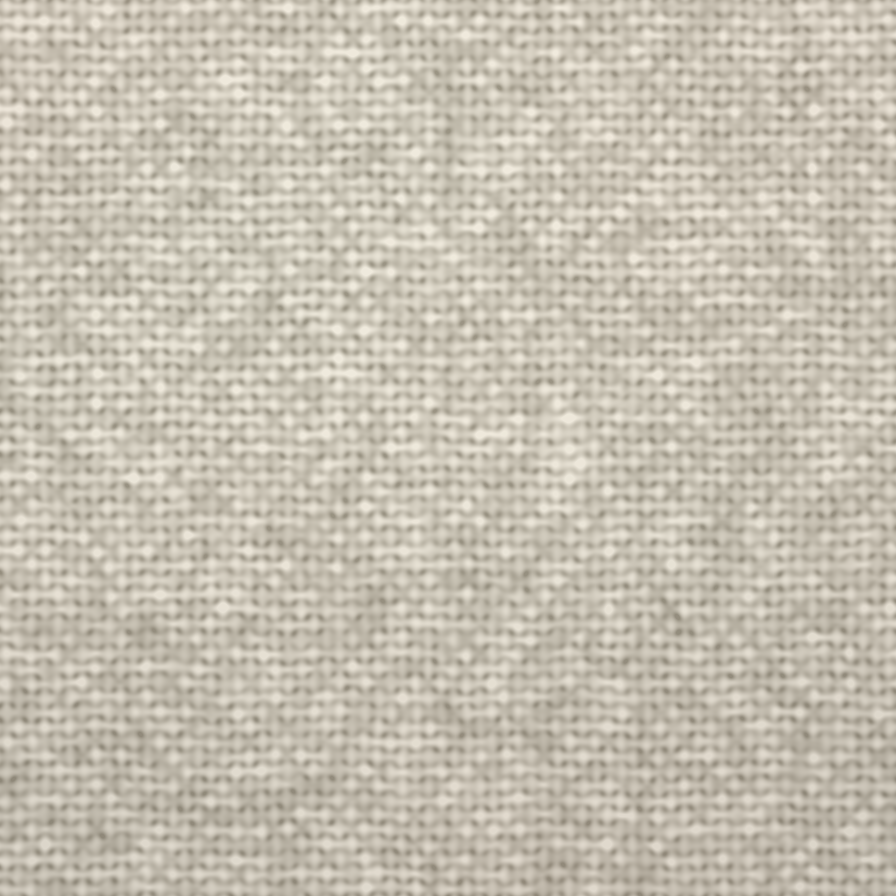
Write a Shadertoy shader that draws this texture.

```glsl
// Plain-woven linen: rows of pale weft dashes ride over duller warp crossings,
// with soft dark pits between the yarns. Sines bend the yarns and drift the
// tint; cellular slubs and stretched noise make each crossing differ.

const vec2 THREADS = vec2(70.0, 61.0);      // warp ends across, weft picks down
const vec3 SHADOW_COLOR = vec3(0.590, 0.562, 0.500);
const vec3 YARN_COLOR = vec3(0.915, 0.890, 0.840);
const vec3 TINT_SHIFT = vec3(-0.007, 0.001, 0.000);
const float BASE_TONE = 0.615;
const float FLOAT_RELIEF = 0.09;            // weft float against warp crossing
const float DASH_RELIEF = 0.46;             // uneven brightness along a weft row
const float ROW_RELIEF = 0.13;              // roundness of each weft yarn
const float COLUMN_RELIEF = 0.045;          // roundness of each warp yarn
const float PIT_DEPTH = 0.31;
const vec2 PIT_SIZE = vec2(0.29, 0.25);     // in thread pitches
const float YARN_VARIATION = 0.13;
const float SLUB_STRENGTH = 0.06;
const float FIBRE_STRENGTH = 0.20;
const float WOBBLE = 0.08;                  // in thread pitches
const float ZIGZAG = 0.09;                  // rise and fall of weft over warp
const float BOTTOM_SHADE = 0.070;
const float SIDE_SHADE = 0.030;
const float PI = 3.14159265;

float hash(vec2 p) {
    vec3 q = fract(vec3(p.xyx) * 0.1031);
    q += dot(q, q.yzx + 33.33);
    return fract((q.x + q.y) * q.z);
}

float valueNoise(vec2 p) {
    vec2 i = floor(p), f = fract(p);
    f = f * f * (3.0 - 2.0 * f);
    float low = mix(hash(i), hash(i + vec2(1.0, 0.0)), f.x);
    float high = mix(hash(i + vec2(0.0, 1.0)), hash(i + 1.0), f.x);
    return mix(low, high, f.y);
}

// Distance to the nearest scattered point
float cellular(vec2 p) {
    vec2 i = floor(p), f = fract(p);
    float nearest = 2.0;
    for (int y = -1; y <= 1; y++) {
        for (int x = -1; x <= 1; x++) {
            vec2 o = vec2(x, y);
            vec2 point = o + vec2(hash(i + o), hash(i + o + 71.7));
            nearest = min(nearest, length(point - f));
        }
    }
    return nearest;
}

// Slow variation in about -1..1
float drift(vec2 p) {
    return 0.5 * sin(7.0 * p.x + 2.0 * sin(4.0 * p.y))
         + 0.3 * sin(11.0 * p.y - 5.0 * p.x + 1.3)
         + 0.2 * sin(19.0 * p.x + 13.0 * p.y);
}

// Bend the grid so yarns run unevenly and the weft steps over the warp
vec2 bendThreads(vec2 g) {
    vec2 bend = sin(g.yx * vec2(0.43, 0.37) + 2.0 * sin(g * 0.19))
              + 0.6 * sin(g.yx * vec2(1.13, 0.97) + g * 0.31);
    float zigzag = sin(PI * g.x) * cos(PI * g.y);
    return g + WOBBLE * bend + vec2(0.0, ZIGZAG * zigzag);
}

float weaveTone(vec2 g) {
    // Rounded yarns with alternating floats
    float rowCrown = 0.5 + 0.5 * cos(2.0 * PI * (g.y - 0.5));
    float tone = BASE_TONE + ROW_RELIEF * (2.0 * rowCrown - 1.0);
    tone += COLUMN_RELIEF * cos(2.0 * PI * (g.x - 0.5));
    tone += FLOAT_RELIEF * sin(PI * g.x) * sin(PI * g.y);

    // Pale dashes of one to three crossings along each row
    float dash = valueNoise(vec2(g.x * 0.8, g.y - 0.5) + 40.0) - 0.5;
    tone += DASH_RELIEF * dash * (0.3 + 0.7 * rowCrown);

    // Pits where four crossings meet
    vec2 corner = floor(g + 0.5);
    vec2 toCorner = (g - corner) / PIT_SIZE;
    float pit = exp(-dot(toCorner, toCorner));
    tone -= PIT_DEPTH * pit * (0.1 + 1.4 * hash(corner + 13.0));

    // Uneven yarns, stretched along weft and warp
    float weft = valueNoise(vec2(g.x * 0.22, g.y - 0.5) + 90.0);
    float warp = valueNoise(vec2(g.x - 0.5, g.y * 0.16) + 150.0);
    tone += YARN_VARIATION * (weft + 0.9 * warp - 0.95);

    // Thick slubs and fine fibres
    float slub = 1.0 - smoothstep(0.05, 0.65, cellular(g * vec2(0.38, 0.75) + 20.0));
    float fibre = valueNoise(g * vec2(1.7, 2.4) + 210.0) - 0.5;
    return tone + SLUB_STRENGTH * (slub - 0.35) + FIBRE_STRENGTH * fibre;
}

void mainImage(out vec4 fragColor, in vec2 fragCoord) {
    vec2 uv = fragCoord / iResolution.xy;
    float tone = clamp(weaveTone(bendThreads(uv * THREADS)), 0.0, 1.0);
    vec3 color = mix(SHADOW_COLOR, YARN_COLOR, tone);

    // Cool and warm patches, cooler in the middle
    float centre = exp(-6.0 * dot(uv - vec2(0.4, 0.6), uv - vec2(0.4, 0.6)));
    color += TINT_SHIFT * (0.5 * drift(uv) + 1.3 * centre - 0.4);

    // Soft light from above, fading to the foot and sides
    float foot = 1.0 - smoothstep(0.0, 0.6, uv.y);
    float side = pow(abs(uv.x - 0.45) * 1.8, 2.0);
    color *= 1.03 - BOTTOM_SHADE * foot - SIDE_SHADE * side + 0.004 * drift(uv.yx + 0.6);

    fragColor = vec4(color, 1.0);
}
```
